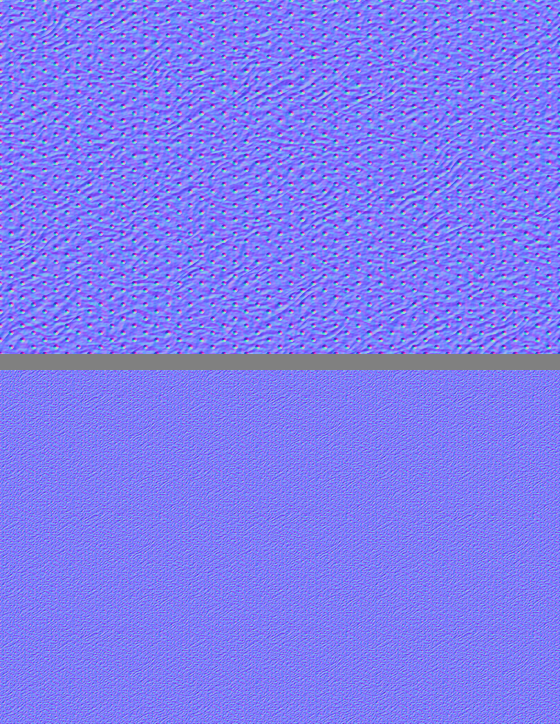
Top, the tile; bottom, the same tile 3 across and 3 down.
A Shadertoy shader for this texture map:

```glsl
const float TAU = 6.2831853;
const vec2 HOLE_REPEATS = vec2(25.0);
const vec2 HOLE_RADIUS = vec2(0.0082, 0.0070);
const float HOLE_HEIGHT = 0.0082;

float hash(vec2 cell) {
    vec3 p = fract(cell.xyx * vec3(0.1031, 0.1030, 0.0973));
    p += dot(p, p.yzx + 33.33);
    return fract((p.x + p.y) * p.z);
}

// Gradient at a lattice point, wrapped to the period
vec2 latticeGradient(vec2 cell, vec2 period, float seed) {
    float angle = TAU * hash(mod(cell, period) + seed);
    return vec2(cos(angle), sin(angle));
}

// Tiling gradient noise: period is the whole number of lattice cells
float tileNoise(vec2 uv, vec2 period, float seed) {
    vec2 p = uv * period;
    vec2 cell = floor(p);
    vec2 f = p - cell;
    vec2 w = f * f * f * (f * (f * 6.0 - 15.0) + 10.0);
    vec2 e = vec2(0.0, 1.0);
    float a = dot(latticeGradient(cell, period, seed), f);
    float b = dot(latticeGradient(cell + e.yx, period, seed), f - e.yx);
    float c = dot(latticeGradient(cell + e.xy, period, seed), f - e.xy);
    float d = dot(latticeGradient(cell + e.yy, period, seed), f - e.yy);
    return mix(mix(a, b, w.x), mix(c, d, w.x), w.y);
}

// Narrow fold along the zero line of the noise
float crease(vec2 uv, vec2 period, float seed) {
    float n = tileNoise(uv, period, seed);
    return sqrt(n * n + 0.004);
}

// Domed dot on one rectangular lattice, slightly varied in size
float dotLattice(vec2 uv, vec2 shift, float aspect, float seed) {
    vec2 g = uv * HOLE_REPEATS - shift;
    vec2 id = round(g);
    vec2 offset = (g - id) / HOLE_REPEATS * vec2(aspect, 1.0);
    float size = mix(0.92, 1.08, hash(mod(id, HOLE_REPEATS) + seed));
    return smoothstep(1.0, 0.0, length(offset / (HOLE_RADIUS * size)));
}

float leatherHeight(vec2 uv) {
    vec2 warp = vec2(tileNoise(uv, vec2(14.0, 10.0), 11.0),
                     tileNoise(uv, vec2(18.0, 14.0), 37.0));
    vec2 bent = uv + 0.016 * warp;
    vec2 slanted = vec2(bent.x, bent.y - bent.x);

    // Long folds, stronger in patches
    float patches = smoothstep(-0.35, 0.45, tileNoise(uv, vec2(7.0, 6.0), 53.0));
    float folds = crease(slanted, vec2(19.0, 42.0), 71.0) * mix(0.3, 1.0, patches)
                + crease(bent, vec2(26.0, 50.0), 97.0) * mix(0.7, 0.3, patches);

    // Fine pebbled grain
    float grain = tileNoise(bent, vec2(92.0, 84.0), 131.0)
                + 0.35 * tileNoise(uv, vec2(170.0, 140.0), 173.0);
    return 0.0075 * folds + 0.0032 * grain;
}

float surfaceHeight(vec2 uv, float aspect) {
    float dots = max(dotLattice(uv, vec2(0.0), aspect, 211.0),
                     dotLattice(uv, vec2(0.5), aspect, 257.0));
    return leatherHeight(uv) + HOLE_HEIGHT * dots;
}

// Slope by central differences, in units of canvas height
vec2 surfaceSlope(vec2 uv, float aspect, float stepSize) {
    vec2 dx = vec2(stepSize / aspect, 0.0);
    vec2 dy = vec2(0.0, stepSize);
    return vec2(surfaceHeight(uv + dx, aspect) - surfaceHeight(uv - dx, aspect),
                surfaceHeight(uv + dy, aspect) - surfaceHeight(uv - dy, aspect))
           / (2.0 * stepSize);
}

void mainImage(out vec4 fragColor, in vec2 fragCoord) {
    vec2 uv = fragCoord / iResolution.xy;
    float aspect = iResolution.x / iResolution.y;
    float stepSize = max(0.0015, 0.5 / iResolution.y);
    vec2 slope = surfaceSlope(uv, aspect, stepSize);

    // Normal encoding with the green axis pointing down
    vec3 normal = normalize(vec3(-slope.x, slope.y - 0.03, 1.0));
    fragColor = vec4(0.5 + 0.5 * normal, 1.0);
}
```
